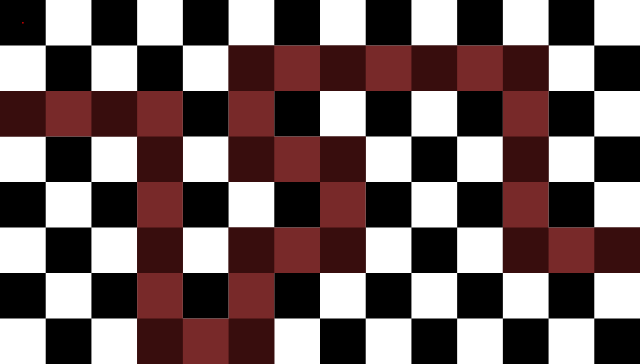
A Shadertoy shader for this pattern:

```glsl
// A 14 by 8 checkerboard crossed by a winding one-cell-wide red trail.
// The trail is a union of boxes, traced by a walk that alternates between
// horizontal and vertical legs; its tint follows the checker below it.

// Box distance to the run of whole cells from cell a to cell b
float runDistance(vec2 p, vec2 a, vec2 b) {
    vec2 q = abs(p - 0.5 * (a + b) - 0.5) - 0.5 * abs(b - a) - 0.5;
    return max(q.x, q.y);
}

// Smoothed stripes, one cell wide: +1 on even cells, -1 on odd ones
float stripes(float x, float pixel) {
    float edge = 0.5 - abs(fract(x) - 0.5);
    float side = 1.0 - 2.0 * mod(floor(x), 2.0);
    return side * clamp(2.0 * edge / pixel, 0.0, 1.0);
}

// Distance to the trail: signed leg lengths in cells, right and down positive
float trailDistance(vec2 p) {
    int legs[11] = int[11](3, 5, 2, -2, 2, -2, -2, -2, 6, 4, 2);
    vec2 cell = vec2(0.0, 2.0);
    float d = 1e3;
    for (int i = 0; i < 11; i++) {
        vec2 heading = i % 2 == 0 ? vec2(1.0, 0.0) : vec2(0.0, 1.0);
        vec2 next = cell + heading * float(legs[i]);
        d = min(d, runDistance(p, cell, next));
        cell = next;
    }
    return d;
}

void mainImage(out vec4 fragColor, in vec2 fragCoord) {
    // Cell coordinates, counted from the upper left
    vec2 grid = vec2(14.0, 8.0);
    vec2 uv = fragCoord / iResolution.xy;
    vec2 p = grid * vec2(uv.x, 1.0 - uv.y);
    vec2 pixel = grid / iResolution.xy;

    // Board: black where column plus row is even
    float black = 0.5 + 0.5 * stripes(p.x, pixel.x) * stripes(p.y, pixel.y);
    vec3 color = vec3(1.0 - black);

    // Trail: dark red over black cells, lighter red over white ones
    vec3 trailColor = mix(vec3(0.47, 0.16, 0.16), vec3(0.22, 0.05, 0.05), black);
    float trail = clamp(0.5 - trailDistance(p) / pixel.x, 0.0, 1.0);
    color = mix(color, trailColor, trail);

    // Tiny red dot at the centre of the first cell
    float dot0 = length(p - 0.5) - 0.018;
    color = mix(color, vec3(0.8, 0.0, 0.0), clamp(0.5 - dot0 / pixel.x, 0.0, 1.0));

    fragColor = vec4(color, 1.0);
}
```
